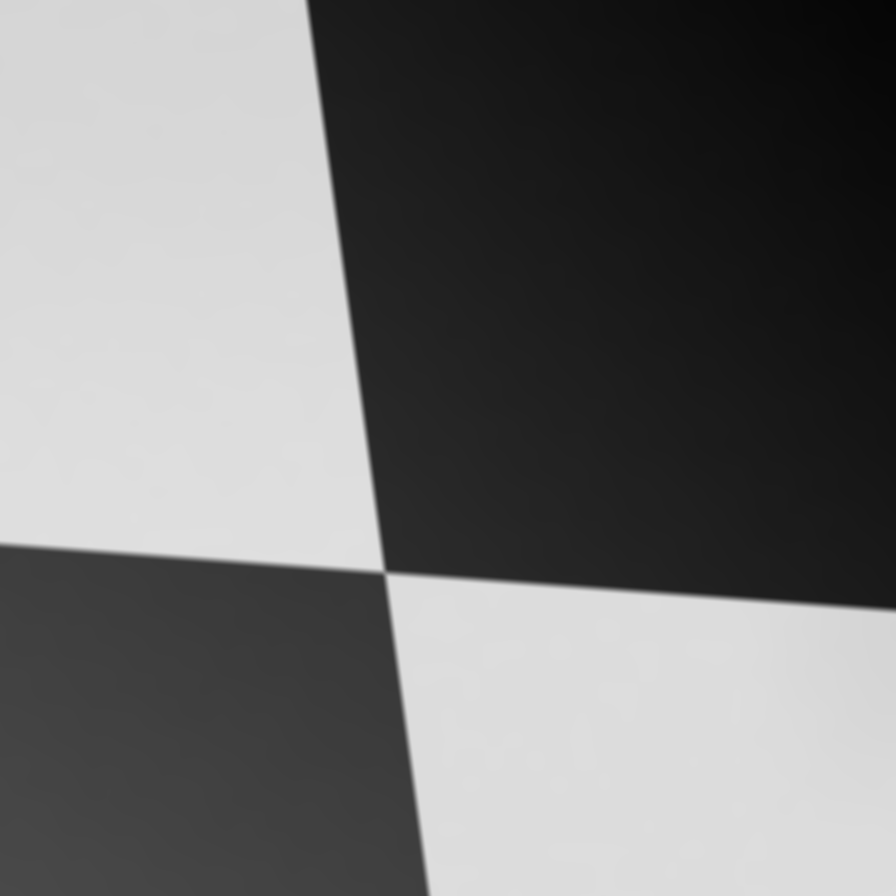
Give the GLSL for this pattern, as a WebGL 1 fragment shader.

```glsl
precision highp float;

uniform vec2 u_resolution;

#define CROSSING vec2(0.4297, 0.3607)
#define STEEP_LEAN 0.1367
#define SHALLOW_SLOPE 0.0742
#define EDGE_BLUR 0.0048
#define LIGHT_LEVEL 0.872
#define GRAIN 0.004

float hash(vec2 p) {
    return fract(sin(dot(p, vec2(127.1, 311.7))) * 43758.5453);
}

// Smooth value noise
float noise(vec2 p) {
    vec2 cell = floor(p);
    vec2 f = fract(p);
    f = f * f * (3.0 - 2.0 * f);
    float low = mix(hash(cell), hash(cell + vec2(1.0, 0.0)), f.x);
    float high = mix(hash(cell + vec2(0.0, 1.0)), hash(cell + 1.0), f.x);
    return mix(low, high, f.y);
}

// Soft side of an edge, from -1 to 1
float softSide(float dist, float blur) {
    return 2.0 * smoothstep(-blur, blur, dist) - 1.0;
}

// Dark squares fade towards the upper right
float darkShade(vec2 d) {
    float upperRight = step(0.0, d.x + d.y);
    float shade = mix(0.210, 0.175, upperRight);
    vec2 falloff = mix(vec2(0.08, 0.12), vec2(0.138, 0.122), upperRight);
    return max(shade - dot(falloff, d), 0.012);
}

// Light squares dim gently towards the top and right edge
float lightShade(vec2 uv, vec2 d) {
    float topFade = 0.035 * smoothstep(0.0, 0.65, d.y);
    float rightFade = 0.03 * smoothstep(0.8, 1.0, uv.x) * smoothstep(0.0, 0.3, uv.y);
    return LIGHT_LEVEL - topFade - rightFade - 0.008 * step(0.0, d.x);
}

void main() {
    vec2 uv = gl_FragCoord.xy / u_resolution;
    vec2 d = uv - CROSSING;

    // Signed distances to the two tilted edges
    float steepDist = (d.x + STEEP_LEAN * d.y) / length(vec2(1.0, STEEP_LEAN));
    float shallowDist = (d.y + SHALLOW_SLOPE * d.x) / length(vec2(1.0, SHALLOW_SLOPE));

    // Opposite quadrants share a tone
    float sides = softSide(steepDist, EDGE_BLUR) * softSide(shallowDist, EDGE_BLUR * 1.15);
    float shade = mix(lightShade(uv, d), darkShade(d), 0.5 + 0.5 * sides);

    // Faint surface mottling
    shade += GRAIN * (noise(uv * 40.0) - 0.5);
    gl_FragColor = vec4(vec3(shade), 1.0);
}
```
